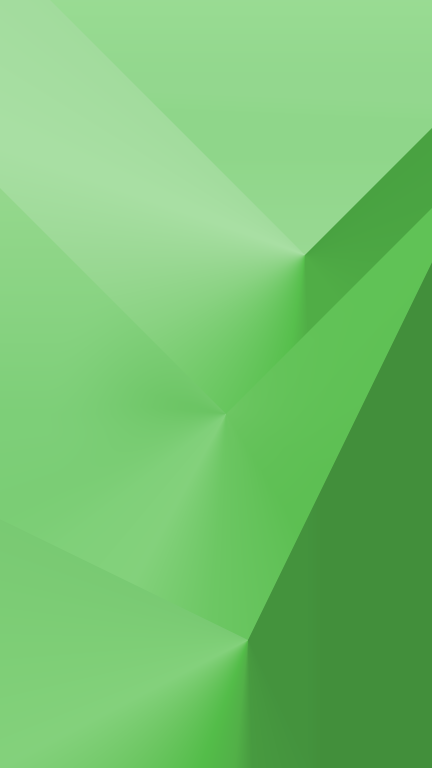
A WebGL 1 fragment shader for this background:

```glsl
precision highp float;
// Draws three overlapping green paper folds, each shaded by a sweep around its tip.

uniform vec2 u_resolution;

const vec2 CANVAS = vec2(9.0, 16.0);

// Angle around a tip in degrees: 0 points down, negative left, positive right.
float sweepAngle(vec2 d) {
  return degrees(atan(d.x, -d.y + 1e-5));
}

// Moves from one colour to the next between two positions.
vec3 blend(vec3 color, vec3 next, float start, float end, float t) {
  return mix(color, next, clamp((t - start) / (end - start), 0.0, 1.0));
}

// Coverage of everything outside the right-angled notch above a tip.
float foldCover(vec2 d, vec2 rightEdge, float pixel) {
  vec2 leftEdge = vec2(-rightEdge.y, rightEdge.x);
  float inside = min(dot(d, rightEdge), dot(d, leftEdge));
  return 1.0 - smoothstep(-0.6 * pixel, 0.6 * pixel, inside);
}

// Soft vertical gradient behind the folds, with a faint band.
vec3 backdrop(vec2 p) {
  vec3 c = vec3(0.60, 0.85, 0.575);
  c = blend(c, vec3(0.56, 0.84, 0.54), 10.7, 12.8, p.y);
  c = blend(c, vec3(0.575, 0.845, 0.555), 13.8, 14.2, p.y + 0.04 * p.x);
  return blend(c, vec3(0.60, 0.86, 0.575), 14.5, 16.0, p.y);
}

vec3 upperFold(vec2 d) {
  float a = sweepAngle(d);
  vec3 c = vec3(0.635, 0.86, 0.615);
  c = blend(c, vec3(0.66, 0.875, 0.64), -135.0, -112.0, a);
  c = blend(c, vec3(0.61, 0.85, 0.585), -110.0, -90.0, a);
  c = blend(c, vec3(0.54, 0.825, 0.51), -90.0, -66.0, a);
  c = blend(c, vec3(0.44, 0.79, 0.405), -66.0, -38.0, a);
  c = blend(c, vec3(0.34, 0.75, 0.30), -38.0, -9.0, a);
  c = blend(c, vec3(0.315, 0.68, 0.275), -9.0, 2.0, a);
  return blend(c, vec3(0.285, 0.635, 0.255), 30.0, 135.0, a);
}

vec3 middleFold(vec2 d) {
  float a = sweepAngle(d);
  vec3 c = vec3(0.45, 0.785, 0.42);
  c = blend(c, vec3(0.42, 0.77, 0.39), -135.0, -105.0, a);
  c = blend(c, vec3(0.50, 0.815, 0.475), -95.0, -52.0, a);
  c = blend(c, vec3(0.515, 0.82, 0.485), -52.0, -29.0, a);
  c = blend(c, vec3(0.425, 0.78, 0.39), -29.0, -4.0, a);
  c = blend(c, vec3(0.355, 0.745, 0.315), -4.0, 32.0, a);
  c = blend(c, vec3(0.375, 0.76, 0.335), 60.0, 130.0, a);

  // The left side pales away from the tip and towards the top.
  float left = smoothstep(-45.0, -85.0, a);
  vec3 pale = blend(vec3(0.49, 0.81, 0.47), vec3(0.58, 0.845, 0.55), 0.0, 4.5, d.y);
  c = mix(c, pale, left * smoothstep(0.3, 3.8, length(d)));

  // A small light patch sits just right of the tip.
  float glow = smoothstep(-10.0, 20.0, a) * exp(-0.8 * length(d));
  return mix(c, vec3(0.45, 0.785, 0.41), 0.75 * glow);
}

vec3 lowerFold(vec2 d) {
  float a = sweepAngle(d);
  vec3 c = vec3(0.475, 0.79, 0.45);
  c = blend(c, vec3(0.495, 0.81, 0.465), -116.0, -85.0, a);
  c = blend(c, vec3(0.515, 0.82, 0.485), -85.0, -63.0, a);
  c = blend(c, vec3(0.43, 0.78, 0.39), -63.0, -43.0, a);
  c = blend(c, vec3(0.325, 0.74, 0.285), -43.0, -20.0, a);
  c = blend(c, vec3(0.32, 0.69, 0.28), -20.0, -6.0, a);
  c = blend(c, vec3(0.28, 0.605, 0.25), -6.0, 2.0, a);
  c = blend(c, vec3(0.265, 0.575, 0.24), 2.0, 28.0, a);
  // The shaded side settles into an even tone past a vertical crease.
  return mix(c, vec3(0.26, 0.56, 0.23), smoothstep(1.2, 1.6, d.x));
}

void main() {
  vec2 p = gl_FragCoord.xy / u_resolution * CANVAS;
  float pixel = CANVAS.y / u_resolution.y;

  vec2 upper = p - vec2(6.354, 10.688);
  vec2 middle = p - vec2(4.708, 7.375);
  vec2 lower = p - vec2(5.167, 2.667);
  vec2 diagonal = vec2(0.7071, 0.7071);
  vec2 steep = vec2(0.438, 0.899);

  // Stack the folds from back to front.
  vec3 color = backdrop(p);
  color = mix(color, upperFold(upper), foldCover(upper, diagonal, pixel));
  color = mix(color, middleFold(middle), foldCover(middle, diagonal, pixel));
  color = mix(color, lowerFold(lower), foldCover(lower, steep, pixel));
  gl_FragColor = vec4(color, 1.0);
}
```
